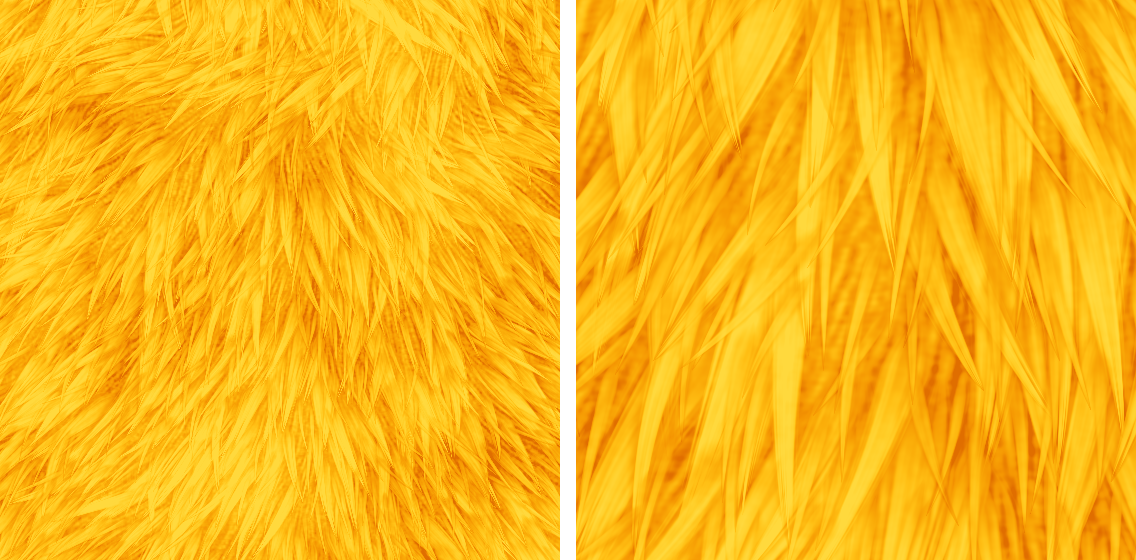
Left, the full canvas; right, a detail of the centre.
This texture is drawn by a WebGL 2 fragment shader. Its source:

```glsl
#version 300 es
precision highp float;

uniform vec2 u_resolution;
out vec4 fragColor;

// Lock geometry, in cells of each layer
const int LAYERS = 3;
const float COARSE_CELLS = 11.0;
const float LAYER_RATIO = 1.55;
const float LOCK_LENGTH = 3.1;
const float LOCK_CURL = 0.5;
const float LOCK_DROOP = 0.12;
const float LOCK_JITTER = 0.6;
const vec3 LOCK_WIDTH = vec3(0.36, 0.3, 0.16);
const vec3 LOCK_COVER = vec3(0.95, 0.9, 0.65);
const vec3 LOCK_HAIRS = vec3(4.5, 3.0, 1.4);
const float FINEST_TIP = 0.0016;
const float HAIR_PADDING = 0.003;

// Direction of the pile, in radians from straight down
const float FAN_CENTER = 0.58;
const float FAN_RATE = 3.2;
const float FAN_LIMIT = 1.05;
const float CALM_SWAY = 0.9;
const float WILD_SWAY = 2.6;

// Shading
const float GROUND_TONE = 0.42;
const float GROUND_FUZZ = 2.4;
const float FUZZ = 0.8;
const int COMB_STEPS = 5;
const float COMB_STRIDE = 0.005;
const float ROOT_TONE = 0.42;
const float TIP_TONE = 1.12;
const float SHADOW_TONE = -0.05;
const float SHADOW_STRENGTH = 0.38;
const float SHADOW_SPREAD = 1.9;
const float STREAK_STRENGTH = 0.42;
const float SIDE_LIGHT = 0.16;
const float PATCH_STRENGTH = 0.6;
const float EXPOSURE = 0.08;
const float HOLLOW_DEPTH = 0.35;
const vec2 HOLLOW_CENTER = vec2(0.9, 0.16);
const vec2 HOLLOW_SIZE = vec2(0.2, 0.08);

const vec3 PALETTE[6] = vec3[6](
    vec3(0.88, 0.43, 0.00), vec3(0.96, 0.59, 0.01), vec3(0.98, 0.67, 0.03),
    vec3(1.00, 0.75, 0.08), vec3(1.00, 0.81, 0.16), vec3(1.00, 0.85, 0.24));

vec2 hash2(vec2 p) {
    vec3 q = fract(p.xyx * vec3(0.1031, 0.1030, 0.0973));
    q += dot(q, q.yzx + 33.33);
    return fract((q.xx + q.yz) * q.zy);
}

float cornerSlope(vec2 cell, vec2 offset) {
    return dot(hash2(cell) * 2.0 - 1.0, offset);
}

float gradientNoise(vec2 p) {
    vec2 i = floor(p), f = p - i;
    vec2 s = f * f * f * (f * (f * 6.0 - 15.0) + 10.0);
    vec2 e = vec2(1.0, 0.0);
    float low = mix(cornerSlope(i, f), cornerSlope(i + e, f - e), s.x);
    float high = mix(cornerSlope(i + e.yx, f - e.yx), cornerSlope(i + 1.0, f - 1.0), s.x);
    return mix(low, high, s.y);
}

// The pile fans out sideways and grows unruly toward the top
float flowAngle(vec2 p) {
    float sway = mix(CALM_SWAY, WILD_SWAY, smoothstep(0.55, 0.85, p.y));
    return FAN_LIMIT * tanh((p.x - FAN_CENTER) * FAN_RATE) + sway * gradientNoise(p * 5.0 + 17.0);
}

// Noise smeared along the pile into fine loose hairs
float combedNoise(vec2 p) {
    float sum = 0.0;
    for (int way = -1; way <= 1; way += 2) {
        vec2 q = p;
        for (int i = 0; i < COMB_STEPS; i++) {
            float angle = flowAngle(q);
            q += float(way) * COMB_STRIDE * vec2(sin(angle), -cos(angle));
            sum += gradientNoise(q * 150.0);
        }
    }
    return sum / float(2 * COMB_STEPS);
}

// Paints the shadow and then the body of one drooping, tapering lock
void paintLock(inout float tone, vec2 p, vec2 cell, float size, int layer) {
    float seed = float(layer) * 37.0;
    vec2 place = hash2(cell + seed);
    vec2 shape = hash2(cell + seed + 71.7);
    vec2 root = (cell + place) * size;
    float angle = clamp(flowAngle(root) + (shape.x - 0.5) * LOCK_JITTER, -1.4, 1.4);
    float curl = fract(shape.x * 7.0 + place.y * 3.0) - 0.5;
    float bend = LOCK_CURL * curl - LOCK_DROOP * angle;
    vec2 along = vec2(sin(angle), -cos(angle));
    float len = size * LOCK_LENGTH * mix(0.7, 1.15, shape.y);

    float t = dot(p - root, along) / len;
    if (t <= 0.0 || t >= 1.0) return;
    float side = dot(p - root, vec2(-along.y, along.x)) - bend * len * t * t;
    float halfWidth = size * LOCK_WIDTH[layer] * smoothstep(0.0, 0.25, t) * pow(1.0 - t, 0.75);
    float shadowWidth = halfWidth * SHADOW_SPREAD;
    if (abs(side) >= shadowWidth) return;

    float rootFade = smoothstep(0.02, 0.25, t);
    float shadow = 1.0 - smoothstep(halfWidth * 0.6, shadowWidth, abs(side));
    tone = mix(tone, SHADOW_TONE, SHADOW_STRENGTH * shadow * rootFade);

    // Single hairs converge on the tip, fray the edge and end unevenly
    vec2 hair = vec2(LOCK_HAIRS[layer] * side / (halfWidth + HAIR_PADDING), t * 1.5) + cell * 5.3 + seed;
    float streak = gradientNoise(hair) + 0.6 * gradientNoise(hair * vec2(2.2, 1.4) + 9.0);
    float roundness = side / halfWidth;
    float body = 1.0 - smoothstep(0.5, 1.1, abs(roundness) / (1.0 + 0.8 * streak));
    body *= smoothstep(0.0, FINEST_TIP, halfWidth) * (1.0 - smoothstep(0.8, 1.05, t - 0.5 * streak));
    float light = mix(ROOT_TONE, TIP_TONE, smoothstep(0.0, 0.5, t));
    light += STREAK_STRENGTH * streak + 0.3 * (shape.y - 0.5);
    light += SIDE_LIGHT * roundness * (sin(angle) - roundness);
    tone = mix(tone, light, body * rootFade * LOCK_COVER[layer]);
}

vec3 furColor(float tone) {
    float x = clamp(tone * 4.0, 0.0, 4.99);
    int i = int(x);
    return mix(PALETTE[i], PALETTE[i + 1], fract(x));
}

void main() {
    vec2 p = gl_FragCoord.xy / u_resolution.y;
    float fuzz = combedNoise(p);
    float tone = GROUND_TONE + GROUND_FUZZ * fuzz;

    // Coarse to fine layers; upper rows overlap lower ones
    float size = 1.0 / COARSE_CELLS;
    for (int layer = 0; layer < LAYERS; layer++) {
        vec2 home = floor(p / size);
        for (int cell = 0; cell < 54; cell++) {
            paintLock(tone, p, home + vec2(cell % 9 - 4, cell / 9 - 1), size, layer);
        }
        size /= LAYER_RATIO;
    }

    // Loose hairs, broad uneven light and a deeper hollow
    vec2 hollow = (p - HOLLOW_CENTER) / HOLLOW_SIZE;
    tone += EXPOSURE + FUZZ * fuzz - HOLLOW_DEPTH * exp(-dot(hollow, hollow));
    tone += PATCH_STRENGTH * (gradientNoise(p * 3.5 + 4.0) + 0.6 * gradientNoise(p * 8.0 + 31.0));
    fragColor = vec4(furColor(tone), 1.0);
}
```
